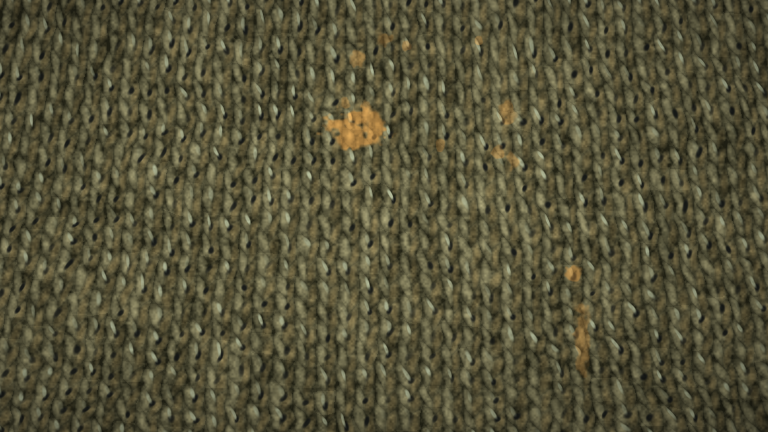
Write a WebGL 1 fragment shader that draws this texture.

```glsl
precision highp float;
// Worn olive rib knit: 39 wales by 20 courses that fan out slightly downward.
// Each stitch has a bright leg, a flatter brown leg, a dark hole and a pale
// glint; fibre noise, ochre stains and a soft vignette supply the wear.
uniform vec2 u_resolution;

const float WALES = 39.0;
const float COURSES = 20.0;
const vec3 SHADOW = vec3(0.13, 0.13, 0.08);
const vec3 YARN = vec3(0.54, 0.52, 0.38);
const vec3 HOLE = vec3(0.07, 0.08, 0.08);
const vec3 GLINT = vec3(0.66, 0.69, 0.57);
const vec3 STAIN = vec3(0.72, 0.53, 0.27);

float hash(vec2 p) {
  vec3 q = fract(p.xyx * 0.1031);
  q += dot(q, q.yzx + 33.33);
  return fract((q.x + q.y) * q.z);
}

float noise(vec2 p) {
  vec2 i = floor(p);
  vec2 f = fract(p);
  f = f * f * (3.0 - 2.0 * f);
  float low = mix(hash(i), hash(i + vec2(1.0, 0.0)), f.x);
  float high = mix(hash(i + vec2(0.0, 1.0)), hash(i + 1.0), f.x);
  return mix(low, high, f.y);
}

float fibres(vec2 p) {
  return 0.4 * noise(p * 55.0) + 0.35 * noise(p * 115.0 + 7.0)
       + 0.25 * noise(p * 210.0 + 19.0);
}

// Height of a slanted, rounded strand repeating once per course.
float leg(vec2 q, float halfWidth, float slant) {
  float along = fract(q.y + slant * q.x) - 0.5;
  float across = q.x / halfWidth;
  return max(0.0, 1.0 - across * across - along * along / 0.36);
}

// Soft slanted spot inside one stitch.
float spot(vec2 q, vec2 radius, float slant) {
  q.x -= slant * q.y;
  return 1.0 - smoothstep(0.35, 1.15, length(q / radius));
}

// Ragged stain with its edge broken up by noise.
float stain(vec2 p, vec2 centre, vec2 radius) {
  float ragged = 0.9 * (noise(p * 45.0) - 0.5) + 0.5 * (noise(p * 110.0) - 0.5);
  return 1.0 - smoothstep(0.65, 1.15, length((p - centre) / radius) + ragged);
}

float specks(vec2 p) {
  float cover = 0.0;
  for (int i = 0; i < 9; i++) {
    float id = float(i);
    vec2 centre = vec2(0.65 + 0.68 * hash(vec2(id, 3.0)),
                       0.60 + 0.32 * hash(vec2(id, 8.0)));
    float size = mix(0.010, 0.020, hash(vec2(id, 5.0)));
    cover = max(cover, 0.55 * stain(p, centre, vec2(size, size * 1.2)));
  }
  return cover;
}

vec3 knit(vec2 uv, vec2 p) {
  // Fanned stitch grid with hand-made wobble.
  float x = (uv.x - 0.52) * (1.0 + 0.2 * (uv.y - 0.5)) * WALES;
  x += 0.35 * (noise(p * 7.0) - 0.5) + 0.22 * (noise(p * 32.0) - 0.5);
  float wale = floor(x);
  float y = uv.y * COURSES + 0.5 * hash(vec2(wale, 41.0));
  y += 0.7 * noise(p * 5.0 + 30.0) + 0.3 * noise(p * 24.0);
  float f = fract(x) - 0.5;
  vec2 stitch = vec2(wale, floor(y));
  vec2 q = vec2(f, fract(y) - 0.5);

  // Two strands, fibre grain and broad unevenness.
  float bright = leg(vec2(f + 0.20, y), 0.29, 1.2);
  float flat_ = leg(vec2(f - 0.26, y + 0.3), 0.27, -0.9);
  float tone = 0.25 + 0.60 * bright + 0.38 * flat_;
  tone += 0.95 * (fibres(p) - 0.5) + 0.16 * (hash(stitch) - 0.5);
  tone += 0.14 * (noise(p * 6.0 + 50.0) - 0.5);
  vec3 colour = mix(SHADOW, YARN, clamp(tone, 0.0, 1.25));
  colour *= mix(vec3(1.0), vec3(1.04, 0.97, 0.88), flat_);

  // Gap and catch-light, each of its own strength in every stitch.
  float depth = smoothstep(0.15, 0.9, hash(stitch + 71.0));
  float shine = smoothstep(0.2, 1.0, hash(stitch + 133.0));
  float hole = spot(q - vec2(0.08, -0.12), vec2(0.16, 0.22), 0.3);
  float glint = spot(q - vec2(-0.08, 0.14), vec2(0.13, 0.30), -0.35);
  colour = mix(colour, HOLE, 0.9 * hole * depth);
  return mix(colour, GLINT, 0.8 * glint * shine * (0.5 + fibres(p + 3.0)));
}

void main() {
  vec2 uv = gl_FragCoord.xy / u_resolution;
  vec2 p = gl_FragCoord.xy / u_resolution.y;
  vec3 colour = knit(uv, p);

  // Stains keep the relief of the yarn below.
  float cover = stain(p, vec2(0.815, 0.70), vec2(0.066, 0.044));
  cover = max(cover, 0.6 * stain(p, vec2(1.348, 0.22), vec2(0.018, 0.085)));
  cover = max(cover, 0.8 * stain(p, vec2(1.328, 0.37), vec2(0.018, 0.020)));
  cover = max(cover, specks(p));
  float relief = dot(colour, vec3(0.333));
  colour = mix(colour, STAIN * (0.62 + 1.1 * relief), 0.85 * cover);

  // Light falls off toward the corners and the lower edge.
  vec2 fromLight = uv - vec2(0.46, 0.54);
  colour *= 1.1 - 0.75 * dot(fromLight, fromLight);
  gl_FragColor = vec4(colour, 1.0);
}
```
